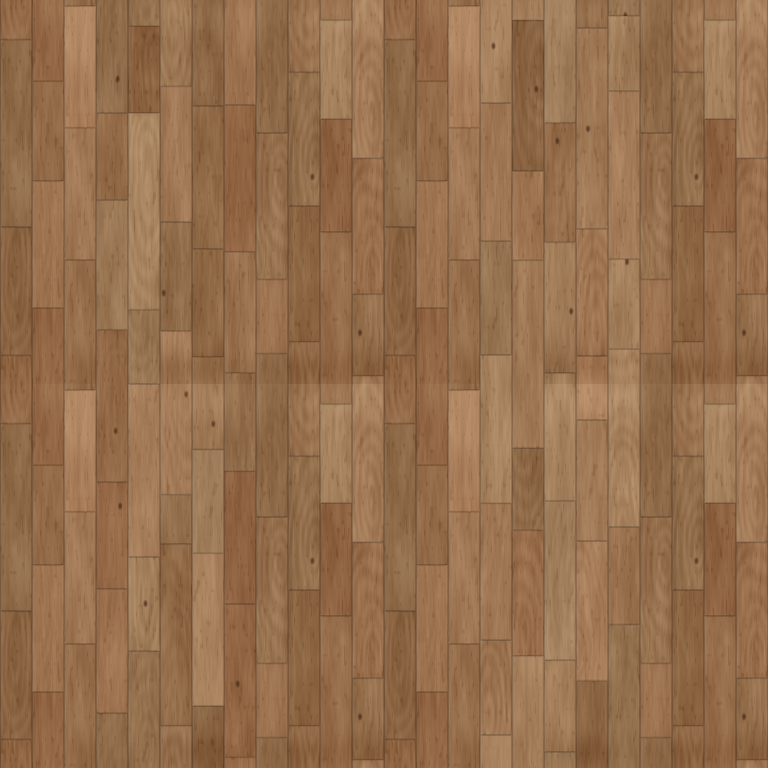
Write a WebGL 2 fragment shader that draws this texture.

```glsl
#version 300 es
precision highp float;
// Oak strip parquet: 24 columns of staggered planks, a 2 by 2 repeat of a
// 12-column tile whose middle columns differ from one repeat to the next.
// Each plank gets its own tone, streaks, rings, pores and small knots.

uniform vec2 u_resolution;
out vec4 fragColor;

const float TILES = 2.0;
const float TILE_COLUMNS = 12.0;
const float TILE_ROWS = 3.0;
const float PLANK_ASPECT = 4.0;   // mean length over width
const float SEAM_HALF_WIDTH = 0.0005;
const vec3 DARK_OAK = vec3(0.50, 0.34, 0.21);
const vec3 LIGHT_OAK = vec3(0.70, 0.55, 0.41);
const vec3 KNOT_BROWN = vec3(0.27, 0.16, 0.09);

float hash(vec2 p) {
    return fract(sin(dot(p, vec2(127.1, 311.7))) * 43758.5);
}

float noise(vec2 p) {
    vec2 i = floor(p), f = fract(p);
    f = f * f * (3.0 - 2.0 * f);
    float low = mix(hash(i), hash(i + vec2(1, 0)), f.x);
    float high = mix(hash(i + vec2(0, 1)), hash(i + vec2(1, 1)), f.x);
    return mix(low, high, f.y);
}

// Height of the joint below plank number row, shifted at random
float jointHeight(float row, float column, float period) {
    return row + 0.7 * (hash(vec2(column + 31.0, mod(row, period))) - 0.5);
}

// Straight fibres: broad, medium and fine streaks along the plank
float streaks(vec2 p, vec2 shift) {
    float broad = noise(p * vec2(2.5, 0.6) + shift) - 0.5;
    float medium = noise(p * vec2(9.0, 0.8) + shift.yx) - 0.5;
    float fine = noise(p * vec2(24.0, 2.5) + shift) - 0.5;
    return 0.34 * broad + 0.22 * medium + 0.22 * fine;
}

// Arched growth rings around a random centre
float rings(vec2 p, vec2 shift, vec2 centre) {
    vec2 q = (p - centre) * vec2(1.0, 0.22);
    float warp = noise(p * vec2(2.0, 0.8) + shift);
    return sin(length(q) * 38.0 + warp * 7.0);
}

// Short dark pores
float pores(vec2 p, vec2 shift) {
    return smoothstep(0.78, 0.95, noise(p * vec2(17.0, 4.0) + shift));
}

// Soft blotch of shade on either side of the horizontal tile border
float borderShade(float height, float strength) {
    float above = exp(-pow((height - 0.04) / 0.045, 2.0));
    float below = exp(-pow((height - 0.96) / 0.05, 2.0));
    return strength * (0.7 * below - above);
}

vec3 plankColor(vec2 p, vec2 id) {
    vec2 shift = 60.0 * vec2(hash(id + 3.0), hash(id + 7.0));
    float plankTone = 0.51 + 0.60 * (hash(id) - 0.5);
    float figure = smoothstep(0.45, 1.0, hash(id + 11.0));
    vec2 centre = vec2(hash(id + 13.0) - 0.5, PLANK_ASPECT * hash(id + 17.0));

    float tone = plankTone + streaks(p, shift);
    tone += 0.09 * figure * rings(p, shift, centre);
    tone -= 0.22 * pores(p, shift);
    vec3 color = mix(DARK_OAK, LIGHT_OAK, tone);

    // Slight drift between reddish and olive wood
    color += (hash(id + 19.0) - 0.5) * vec3(0.025, -0.012, -0.012);

    // A few planks carry one small knot
    float hasKnot = step(0.72, hash(id + 23.0));
    float knotDistance = length((p - centre * 0.8) * vec2(1.0, 0.6));
    float knot = 1.0 - smoothstep(0.02, 0.09, knotDistance);
    return mix(color, KNOT_BROWN, 0.7 * knot * hasKnot);
}

void main() {
    vec2 uv = gl_FragCoord.xy / u_resolution;
    float pixel = 1.0 / min(u_resolution.x, u_resolution.y);
    vec2 planksAcross = TILES * vec2(TILE_COLUMNS, TILE_ROWS);

    // Columns 3 to 7 of a tile vary, the others repeat exactly
    float x = uv.x * planksAcross.x;
    float tileColumn = mod(floor(x), TILE_COLUMNS);
    bool varies = tileColumn > 2.5 && tileColumn < 7.5;
    float column = varies ? floor(x) : tileColumn;
    float period = varies ? planksAcross.y : TILE_ROWS;

    // Find the plank and the position inside it
    float y = uv.y * planksAcross.y + TILE_ROWS * hash(vec2(column, 5.0));
    float nearest = floor(y + 0.5);
    float joint = jointHeight(nearest, column, period);
    float row = y < joint ? nearest - 1.0 : nearest;
    float start = jointHeight(row, column, period);
    vec2 inPlank = vec2(fract(x) - 0.5, (y - start) * PLANK_ASPECT);
    vec3 color = plankColor(inPlank, vec2(column, mod(row, period)));

    // Shade at the tile border, uneven from column to column
    float strength = 0.28 * hash(vec2(tileColumn, 41.0));
    float shade = borderShade(fract(uv.y * TILES), strength);
    color += shade * (LIGHT_OAK - DARK_OAK);

    // Fine dark seams between planks
    float sideGap = (0.5 - abs(inPlank.x)) / planksAcross.x;
    float endGap = abs(y - joint) / planksAcross.y;
    float gap = min(sideGap, endGap);
    float seam = 1.0 - smoothstep(SEAM_HALF_WIDTH, SEAM_HALF_WIDTH + pixel, gap);
    color *= 1.0 - 0.17 * seam;
    fragColor = vec4(color, 1.0);
}
```
